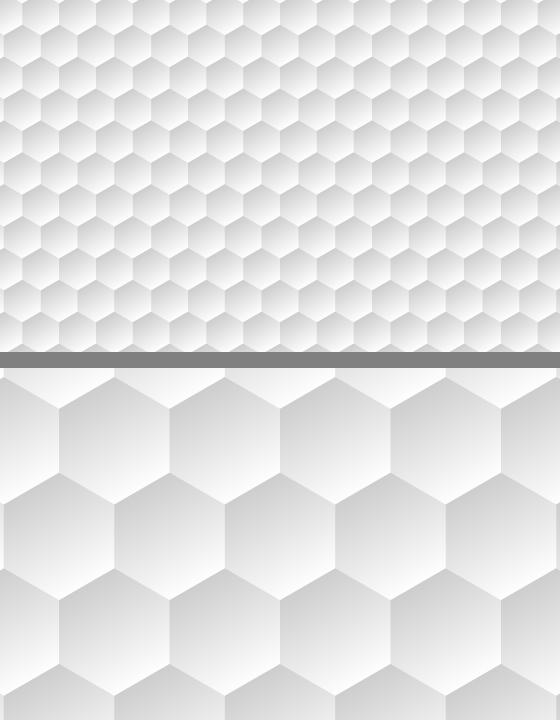
Top: the whole. Bottom: its middle third, enlarged.
Reproduce this pattern procedurally as a WebGL 2 fragment shader.

```glsl
#version 300 es
precision highp float;
// Staggered pointy-top hexagon tiles, each shaded from grey at upper left to white at lower right.

#define HEXES_ACROSS 15.21
#define GRID_SHIFT vec2(0.0, 0.069)
#define SHADE_DARK 0.805
#define SHADE_LIGHT 0.995
#define LIGHT_DIR vec2(0.5, -0.8660254)
#define AA 4

uniform vec2 u_resolution;
out vec4 fragColor;

// Offset from the centre of the nearest hexagon; hexagons are one unit wide.
vec2 hexLocal(vec2 p) {
    vec2 cell = vec2(1.0, sqrt(3.0));
    vec2 evenRow = mod(p + 0.5 * cell, cell) - 0.5 * cell;
    vec2 oddRow = mod(p, cell) - 0.5 * cell;
    return dot(evenRow, evenRow) < dot(oddRow, oddRow) ? evenRow : oddRow;
}

// Linear gradient from the upper left edge to the lower right edge.
float tileShade(vec2 p) {
    float t = dot(hexLocal(p), LIGHT_DIR) + 0.5;
    return mix(SHADE_DARK, SHADE_LIGHT, clamp(t, 0.0, 1.0));
}

void main() {
    // Average a small grid of samples to smooth the tile edges.
    float shade = 0.0;
    for (int j = 0; j < AA; j++) {
        for (int i = 0; i < AA; i++) {
            vec2 jitter = (vec2(i, j) + 0.5) / float(AA) - 0.5;
            vec2 centred = (gl_FragCoord.xy + jitter - 0.5 * u_resolution) / u_resolution.x;
            shade += tileShade(centred * HEXES_ACROSS - GRID_SHIFT);
        }
    }
    fragColor = vec4(vec3(shade / float(AA * AA)), 1.0);
}
```
